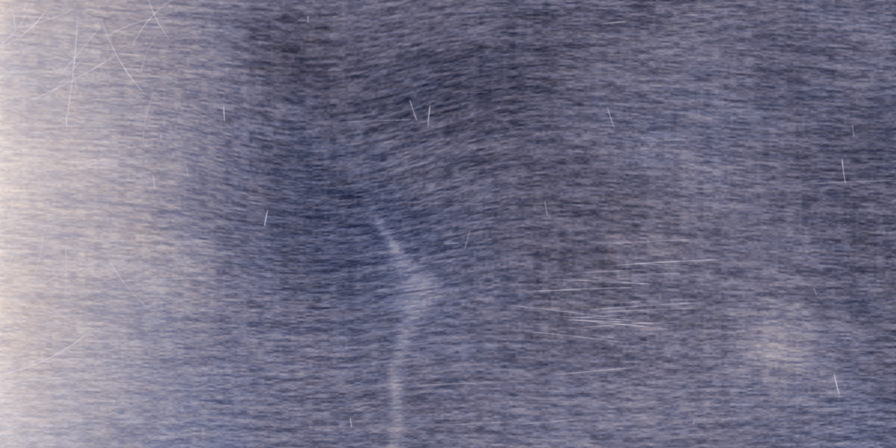
Reproduce this texture procedurally as a Shadertoy shader.

```glsl
const vec3 SHADOW = vec3(0.15, 0.165, 0.25);
const vec3 STEEL = vec3(0.45, 0.445, 0.54);
const vec3 GLARE = vec3(0.87, 0.82, 0.81);
const vec3 SCRATCH = vec3(0.86, 0.83, 0.88);
const vec3 WARM_SHIFT = vec3(0.022, 0.0, -0.030);
const float BASE_TONE = 0.385;
const float GRAIN_CONTRAST = 0.23;
const float CLOUD_CONTRAST = 0.16;
const float HAIR_WIDTH = 0.0016;
const int HAIRLINES = 44;
const int CLUSTER_LINES = 16;
const int EDGE_SCRATCHES = 24;
const int NICKS = 22;

float hash(vec2 p) {
    return fract(sin(dot(p, vec2(127.1, 311.7))) * 43758.5453);
}

vec4 hash4(float n) {
    return vec4(hash(vec2(n, 1.3)), hash(vec2(n, 2.7)), hash(vec2(n, 4.1)), hash(vec2(n, 5.9)));
}

float noise(vec2 p) {
    vec2 i = floor(p), f = fract(p);
    f = f * f * (3.0 - 2.0 * f);
    return mix(mix(hash(i), hash(i + vec2(1, 0)), f.x),
               mix(hash(i + vec2(0, 1)), hash(i + vec2(1, 1)), f.x), f.y);
}

float fbm(vec2 p) {
    float sum = 0.0, amp = 0.5;
    for (int i = 0; i < 4; i++) {
        sum += amp * noise(p);
        p = p * 2.03 + 17.3;
        amp *= 0.5;
    }
    return sum / 0.9375;
}

float blob(vec2 p, vec2 center, vec2 radius) {
    vec2 d = (p - center) / radius;
    return exp(-dot(d, d));
}

// Thin bowed line with fading ends and a broken surface
float scratch(vec2 p, vec2 center, float angle, float halfLen, float bend, float seed) {
    vec2 d = p - center;
    float c = cos(angle), s = sin(angle);
    vec2 q = vec2(c * d.x + s * d.y, c * d.y - s * d.x);
    q.y += bend * q.x * q.x;
    float soft = max(1.0 / iResolution.y, 0.0015);
    float line = 1.0 - smoothstep(HAIR_WIDTH - soft, HAIR_WIDTH + soft, abs(q.y));
    float ends = 1.0 - smoothstep(0.6 * halfLen, halfLen, abs(q.x));
    return line * ends * mix(0.3, 1.0, noise(vec2(q.x * 45.0, seed)));
}

float scratches(vec2 p, float aspect) {
    float sum = 0.0;
    for (int i = 0; i < HAIRLINES; i++) {
        vec4 h = hash4(float(i) + 10.0);
        float len = mix(0.02, 0.2, h.z * h.z);
        sum += mix(0.15, 0.5, h.w * h.w)
             * scratch(p, h.xy * vec2(aspect, 1), (h.w - 0.5) * 0.2, len, 0.15 * (h.z - 0.5), h.x * 90.0);
    }
    for (int i = 0; i < CLUSTER_LINES; i++) {
        vec4 h = hash4(float(i) + 100.0);
        vec2 center = vec2(1.36, 0.33) + (h.xy - 0.5) * vec2(0.26, 0.18);
        sum += mix(0.2, 0.65, h.w) * scratch(p, center, (h.z - 0.6) * 0.22, mix(0.05, 0.17, h.w), 0.1, h.x * 90.0);
    }
    for (int i = 0; i < EDGE_SCRATCHES; i++) {
        vec4 h = hash4(float(i) + 200.0);
        vec2 center = h.xy * vec2(0.36, 1.0);
        sum += mix(0.2, 0.7, h.w) * scratch(p, center, mix(0.3, 2.5, h.z), mix(0.03, 0.14, h.w), 5.0 * (h.x - 0.5), h.y * 90.0);
    }
    for (int i = 0; i < NICKS; i++) {
        vec4 h = hash4(float(i) + 300.0);
        sum += mix(0.3, 0.8, h.w) * scratch(p, h.xy * vec2(aspect, 1), 1.3 + 0.7 * h.z, mix(0.006, 0.04, h.w * h.w), 1.0, h.y * 90.0);
    }
    return min(sum, 0.9);
}

// Broad light: bright left edge, dark stains, pale smears
float broadTone(vec2 p) {
    float tone = BASE_TONE + 0.27 * (1.0 - smoothstep(0.15, 0.7, p.x)) + 0.2 * exp(-p.x / 0.12);
    tone -= 0.08 * blob(p, vec2(0.68, 0.88), vec2(0.18, 0.13));
    tone -= 0.07 * blob(p, vec2(1.08, 0.82), vec2(0.26, 0.20));
    tone -= 0.06 * blob(p, vec2(0.85, 0.54), vec2(0.50, 0.10));
    tone -= 0.07 * blob(p, vec2(1.82, 0.66), vec2(0.28, 0.14));
    tone += 0.13 * blob(p, vec2(1.74, 0.23), vec2(0.10, 0.07));
    tone += 0.05 * blob(p, vec2(1.50, 0.75), vec2(0.20, 0.30));
    tone += 0.04 * blob(p, vec2(1.60, 0.08), vec2(0.50, 0.15));
    return tone + CLOUD_CONTRAST * (fbm(p * vec2(3.0, 5.0) + 8.0) - 0.5);
}

// Pale streak that drifts down from the middle
float plume(vec2 p) {
    float path = 0.885 + 0.05 * exp(-pow((p.y - 0.34) / 0.08, 2.0)) - 0.06 * smoothstep(0.40, 0.57, p.y);
    float width = 0.014 + 0.03 * exp(-pow((p.y - 0.34) / 0.07, 2.0));
    float body = exp(-pow((p.x - path) / width, 2.0)) * (1.0 - smoothstep(0.48, 0.60, p.y));
    return body * mix(0.3, 1.0, noise(p * vec2(25.0, 14.0)));
}

// Brushed grain, slightly wavy, tilted near the middle
float brushedGrain(vec2 p) {
    float tilt = 0.25 * blob(p, vec2(1.0, 0.65), vec2(0.40, 0.35));
    vec2 q = vec2(p.x, p.y + 0.03 * noise(p * 3.0) - tilt * (p.x - 1.0));
    float grain = 0.45 * noise(q * vec2(14.0, 150.0)) + 0.55 * noise(q * vec2(55.0, 210.0) + 31.0);
    grain += 0.35 * (noise(q * vec2(150.0, 240.0) + 57.0) - 0.5);
    return (grain - 0.5) * mix(0.55, 1.0, smoothstep(0.0, 0.6, p.x));
}

void mainImage(out vec4 fragColor, in vec2 fragCoord) {
    vec2 p = fragCoord / iResolution.y;
    float aspect = iResolution.x / iResolution.y;

    float tone = broadTone(p) + 0.2 * plume(p) + GRAIN_CONTRAST * brushedGrain(p) * 1.3;
    vec3 color = mix(SHADOW, STEEL, clamp((tone - 0.15) / 0.30, -0.3, 1.0));
    color = mix(color, GLARE, clamp((tone - 0.45) / 0.42, 0.0, 1.15));

    float warmth = 2.0 * (fbm(p * 2.5 + 40.0) - 0.5) + 0.8 * (p.y - 0.5);
    warmth += 0.8 * (noise(p * vec2(30.0, 160.0) + 70.0) - 0.5);
    color += WARM_SHIFT * warmth;

    color = mix(color, SCRATCH, scratches(p, aspect));
    fragColor = vec4(clamp(color, 0.0, 1.0), 1.0);
}
```
